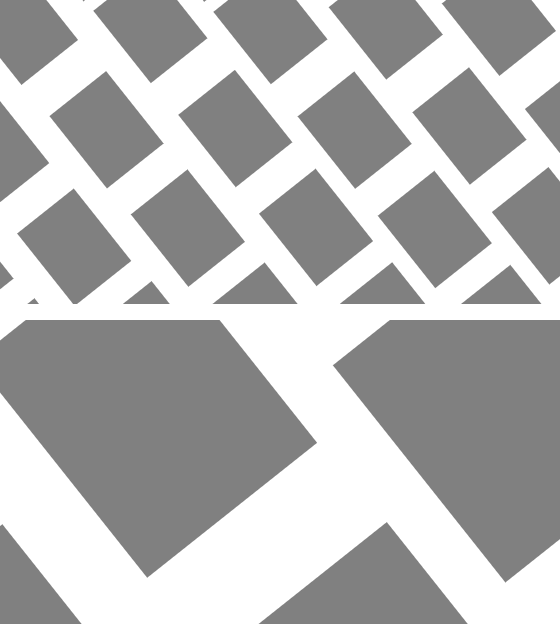
Top, the full canvas; bottom, a detail of the centre.
A Shadertoy shader for this pattern:

```glsl
// Grey rectangles of one size, tilted together on white, in a sheared lattice.
// Each cell centre comes from a formula with gentle drift along columns and rows;
// a box distance function draws each rectangle with a smooth edge.

#define SHEET_WIDTH 768.0
#define TILE_HALF vec2(49.6, 63.4)
#define TILT_AXIS vec2(0.783, -0.622)
#define COLUMN_STEP vec2(138.0, 92.5)
#define ROW_STEP vec2(3.5, 175.0)
#define COLUMN_SQUEEZE 1.9
#define ROW_WAVE 6.0
#define COLUMN_DIP 28.0
#define TILE_COLOR vec3(0.5)
#define GROUND_COLOR vec3(1.0)

// Centre of a cell, measured along the short and long tile axes
vec2 tileCenter(float column, float row) {
    vec2 center = vec2(-0.5, 80.0) + column * COLUMN_STEP + row * ROW_STEP;

    // Columns close up and fan slightly across the sheet
    float besideDip = column - 1.0;
    center.x -= COLUMN_SQUEEZE * column * column + 1.1 * column * row;
    center.x += 5.0 * exp(-2.0 * besideDip * besideDip);

    // Uneven slip along the long axis
    center.y -= COLUMN_DIP * exp(-0.85 * column * column);
    center.y += ROW_WAVE * cos(2.0 * (row - 1.5));
    center.y += 22.0 * step(row, -1.0);
    return center;
}

float boxDistance(vec2 point, vec2 halfSize) {
    vec2 edge = abs(point) - halfSize;
    return length(max(edge, 0.0)) + min(max(edge.x, edge.y), 0.0);
}

void mainImage(out vec4 fragColor, in vec2 fragCoord) {
    // Sheet coordinates, with y running down from the top edge
    float pixel = SHEET_WIDTH / iResolution.x;
    vec2 sheet = vec2(fragCoord.x, iResolution.y - fragCoord.y) * pixel;

    // Rotate onto the tile axes
    vec2 shortAxis = normalize(TILT_AXIS);
    vec2 longAxis = vec2(-shortAxis.y, shortAxis.x);
    vec2 point = vec2(dot(sheet, shortAxis), dot(sheet, longAxis));

    // Nearest tile
    float nearest = SHEET_WIDTH;
    for (int row = -1; row <= 3; row++) {
        for (int column = -2; column <= 4; column++) {
            vec2 center = tileCenter(float(column), float(row));
            nearest = min(nearest, boxDistance(point - center, TILE_HALF));
        }
    }

    float coverage = clamp(0.5 - nearest / pixel, 0.0, 1.0);
    fragColor = vec4(mix(GROUND_COLOR, TILE_COLOR, coverage), 1.0);
}
```
